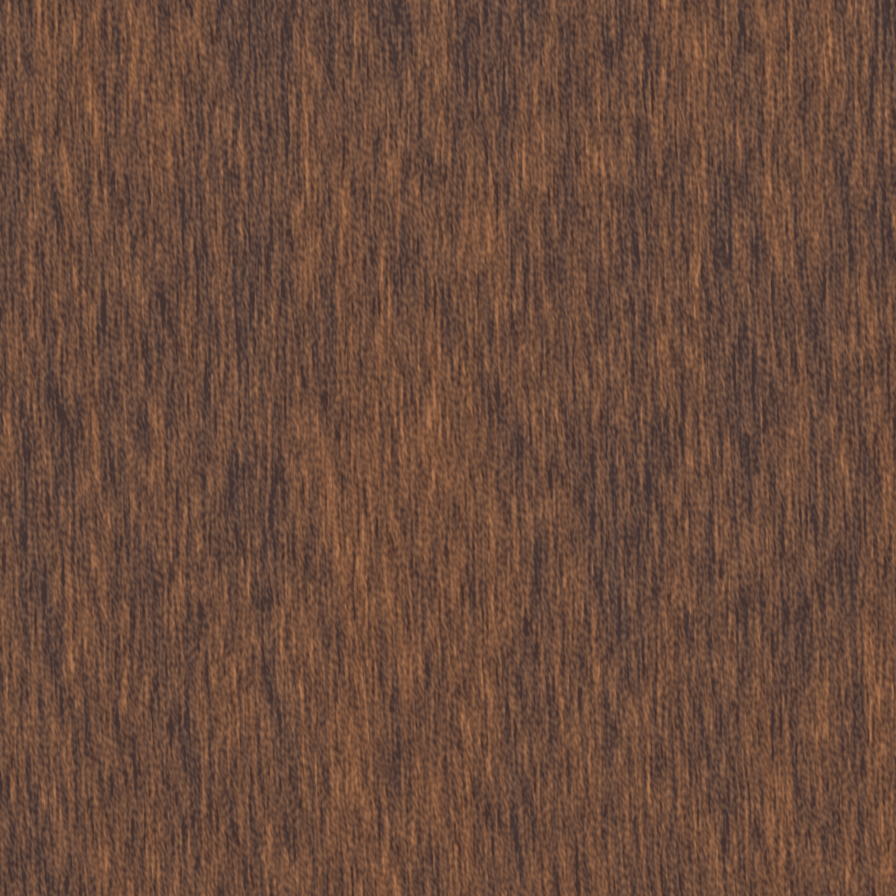
Write a Shadertoy shader that draws this texture.

```glsl
// Dark brown wood with fine upright fibres, short pores and golden flecks.

const vec3 DARK_BROWN = vec3(0.300, 0.211, 0.182);
const vec3 GOLDEN_BROWN = vec3(0.600, 0.429, 0.318);
const vec3 WARM_SHIFT = vec3(0.005, -0.009, -0.019);

// Frequencies across and along the fibres, per canvas width
const vec2 BAND_FREQ = vec2(9.0, 1.3);
const vec2 PATCH_FREQ = vec2(34.0, 5.0);
const vec2 STRAND_FREQ = vec2(125.0, 10.0);
const vec2 FIBRE_FREQ = vec2(235.0, 22.0);
const vec2 PORE_FREQ = vec2(190.0, 27.0);
const vec2 FLECK_FREQ = vec2(210.0, 36.0);
const vec2 GRAIN_FREQ = vec2(290.0, 165.0);

const float BASE_TONE = 0.385;
const float BAND_GAIN = 0.20;
const float PATCH_GAIN = 0.22;
const float STRAND_GAIN = 0.42;
const float FIBRE_GAIN = 0.58;
const float GRAIN_GAIN = 0.58;
const float PORE_GAIN = 0.34;
const float FLECK_GAIN = 0.36;
const float WAVINESS = 0.010;
const float CELL_SHEAR = 0.37;
const int SAMPLES = 2;

float hash(ivec2 cell, uint seed) {
    uvec2 c = uvec2(cell);
    uint h = c.x * 374761393u + c.y * 668265263u + seed * 974711u;
    h = (h ^ (h >> 15)) * 739982445u;
    h = (h ^ (h >> 12)) * 695872825u;
    h ^= h >> 16;
    return float(h & 65535u) / 65536.0;
}

float cornerSlope(ivec2 cell, vec2 offset, uint seed) {
    float angle = 6.28319 * hash(cell, seed);
    return dot(vec2(cos(angle), sin(angle)), offset);
}

float gradientNoise(vec2 p, uint seed) {
    ivec2 i = ivec2(floor(p));
    vec2 f = fract(p);
    vec2 u = f * f * f * (f * (f * 6.0 - 15.0) + 10.0);
    float a = cornerSlope(i, f, seed);
    float b = cornerSlope(i + ivec2(1, 0), f - vec2(1.0, 0.0), seed);
    float c = cornerSlope(i + ivec2(0, 1), f - vec2(0.0, 1.0), seed);
    float d = cornerSlope(i + ivec2(1, 1), f - vec2(1.0, 1.0), seed);
    return mix(mix(a, b, u.x), mix(c, d, u.x), u.y);
}

// Stretched noise; the shear staggers neighbouring columns of cells
float fibreNoise(vec2 p, vec2 freq, uint seed) {
    vec2 q = p * freq;
    q.y += CELL_SHEAR * q.x;
    return gradientNoise(q, seed);
}

vec3 wood(vec2 p) {
    // Gentle drift of the fibre direction
    p.x += WAVINESS * gradientNoise(p * vec2(3.0, 1.7), 1u);
    p.x += 0.12 * WAVINESS * gradientNoise(p * vec2(26.0, 15.0), 2u);

    float band = gradientNoise(p * BAND_FREQ, 3u);
    float patches = fibreNoise(p, PATCH_FREQ, 4u);
    float strand = fibreNoise(p, STRAND_FREQ, 5u);
    float fibre = fibreNoise(p, FIBRE_FREQ, 6u);
    float grain = fibreNoise(p, GRAIN_FREQ, 7u);

    // Dark pores and bright flecks, gathered by the patches
    float pore = smoothstep(0.20, 0.50, fibreNoise(p, PORE_FREQ, 8u) - 0.2 * patches);
    float fleck = smoothstep(0.20, 0.55, fibreNoise(p, FLECK_FREQ, 9u) + 0.3 * patches);

    float tone = BASE_TONE + BAND_GAIN * band + PATCH_GAIN * patches
               + STRAND_GAIN * strand + FIBRE_GAIN * fibre + GRAIN_GAIN * grain
               + FLECK_GAIN * fleck - PORE_GAIN * pore;

    // Purple-brown above and between the bands, orange-brown below
    float warmth = 0.5 * (0.5 - p.y) + 1.6 * band + 1.5 * patches
                 + 1.6 * strand + 1.2 * fibre + 0.6 * fleck;

    return mix(DARK_BROWN, GOLDEN_BROWN, clamp(tone, -0.1, 1.2))
         + WARM_SHIFT * clamp(warmth, -1.4, 1.4);
}

void mainImage(out vec4 fragColor, in vec2 fragCoord) {
    float size = min(iResolution.x, iResolution.y);
    vec3 color = vec3(0.0);

    // Average a small grid of samples to smooth the edges
    for (int y = 0; y < SAMPLES; y++) {
        for (int x = 0; x < SAMPLES; x++) {
            vec2 jitter = (vec2(x, y) + 0.5) / float(SAMPLES) - 0.5;
            color += wood((fragCoord + jitter) / size);
        }
    }
    fragColor = vec4(color / float(SAMPLES * SAMPLES), 1.0);
}
```
